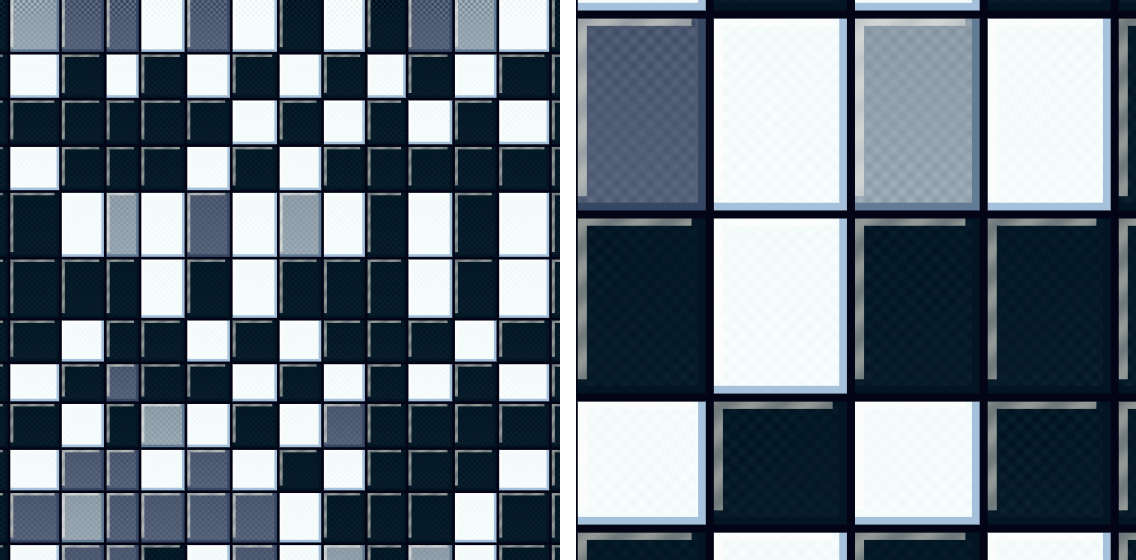
Left: the whole. Right: its middle third, enlarged.
Reproduce this pattern procedurally as a Shadertoy shader.

```glsl
#define GROUT 0.0024        // half width of the dark joints
#define LIP 0.0054          // lit bevel on the left and top
#define EDGE 0.0046         // shaded bevel on the right and bottom
#define CUT 0.0085          // gap where the lit bevel stops short
#define DOTS 100.0          // surface dot pairs across the canvas
#define DOT_DEPTH 0.035
#define WHITE_LOSS 0.15     // share of light tiles that fall dark
#define INK vec3(0.01, 0.02, 0.09)
#define DARK vec3(0.02, 0.10, 0.155)
#define SLATE vec3(0.31, 0.36, 0.45)
#define GREY vec3(0.57, 0.63, 0.67)
#define WHITE vec3(0.96, 0.985, 0.985)

const float TAU = 6.2831853;

// Uneven joints, left to right and top to bottom
const float COLS[15] = float[](-0.017, 0.016, 0.108, 0.188, 0.25, 0.332, 0.413,
    0.497, 0.576, 0.654, 0.727, 0.81, 0.889, 0.983, 1.016);
const float ROWS[13] = float[](-0.02, 0.095, 0.177, 0.26, 0.342, 0.461, 0.57,
    0.648, 0.719, 0.801, 0.878, 0.971, 1.06);

float hash(vec2 p) {
    return fract(sin(dot(p, vec2(127.1, 311.7))) * 4375.85);
}

// Antialiased coverage of d < w
float below(float d, float w, float px) {
    return clamp((w - d) / px + 0.5, 0.0, 1.0);
}

// Checker with a phase slip, two muted columns and a few mid-tone rows
vec3 tileColor(int c, int r) {
    if (c < 0 || c > 11) return DARK;
    bool slip = c > 2 && r > 4 && r < 11;
    bool light = ((r + c + (slip ? 1 : 0)) & 1) == 1;
    bool muted = c % 6 == 2 && r != 1;
    bool midRow = r % 10 == 0 || r == 4 || r == 11;
    vec2 id = vec2(float(c), float(r));
    if (light && !muted && hash(id + 3.0) > WHITE_LOSS) return WHITE;
    if (c == 8) return DARK;
    float pick = hash(id + 17.0);
    if (pick < (midRow ? 0.28 : 0.03)) return GREY;
    if (pick < (midRow ? 0.78 : 0.10)) return SLATE;
    return DARK;
}

// Staggered dots over soft, slow mottling
float surface(vec2 p) {
    vec2 s = sin(p * TAU * DOTS);
    float mottle = sin(p.x * 31.0 + 2.0 * sin(p.y * 23.0))
                 + 0.5 * sin(p.y * 67.0 + p.x * 41.0);
    float topFade = 1.0 + 2.5 * smoothstep(0.055, 0.0, p.y);
    return s.x * s.y * topFade * (0.8 + 0.2 * mottle);
}

void mainImage(out vec4 fragColor, in vec2 fragCoord) {
    float px = 1.0 / iResolution.y;
    vec2 p = fract(fragCoord / iResolution.y);
    p.y = 1.0 - p.y;

    // Find the tile
    int c = 0, r = 0;
    for (int i = 1; i < 14; i++) if (p.x >= COLS[i]) c = i;
    for (int i = 1; i < 12; i++) if (p.y >= ROWS[i]) r = i;
    vec2 nearSide = p - vec2(COLS[c], ROWS[r]) - GROUT;
    vec2 farSide = vec2(COLS[c + 1], ROWS[r + 1]) - p - GROUT;

    // Face
    vec3 base = tileColor(c - 1, r);
    float light = dot(base, vec3(0.3, 0.5, 0.2));
    float midTone = 4.0 * light * (1.0 - light);
    vec3 col = base + DOT_DEPTH * (0.3 + 0.9 * midTone) * surface(p);
    float down = nearSide.y / (nearSide.y + farSide.y);
    col += 0.05 * midTone * (down - 0.5);

    // Bevels
    vec3 shade = base * vec3(0.68, 0.77, 0.87);
    col = mix(col, shade, below(min(farSide.x, farSide.y), EDGE, px));
    vec3 glint = mix(vec3(0.53, 0.56, 0.55), vec3(1.0), light);
    float lip = max(below(nearSide.x, LIP, px), below(nearSide.y, LIP * 0.8, px));
    lip *= 1.0 - below(min(farSide.x, farSide.y), CUT, px);
    col = mix(col, glint, lip * (0.88 + 0.12 * sin(p.x * 190.0 + p.y * 230.0)));

    // Joints
    float joint = min(min(nearSide.x, nearSide.y), min(farSide.x, farSide.y));
    col = mix(col, INK, below(joint, 0.0, px));
    fragColor = vec4(clamp(col, 0.0, 1.0), 1.0);
}
```
